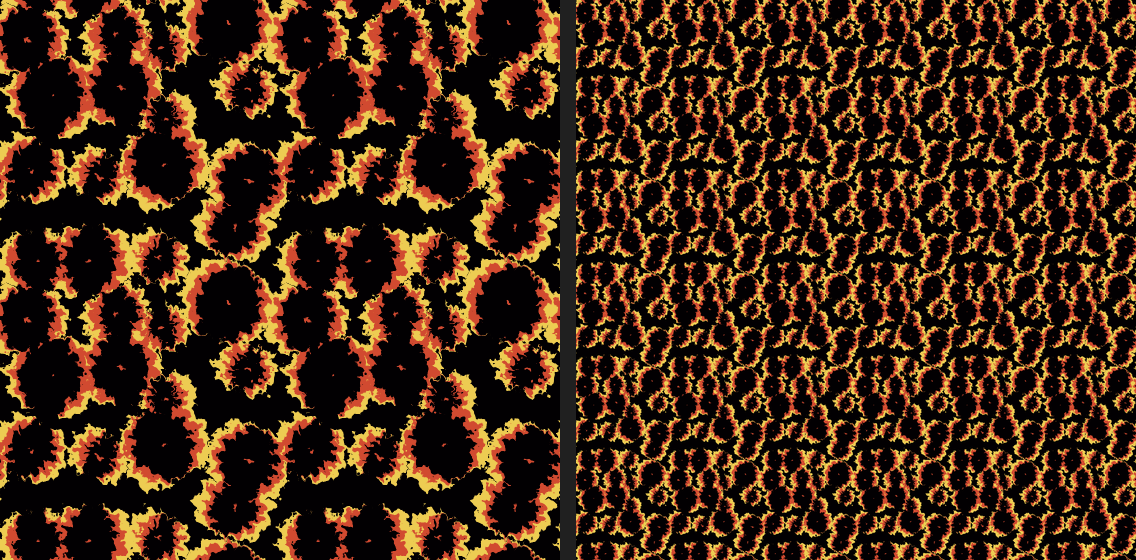
Left: one tile. Right: repeated 3 by 3.
This pattern is drawn by a Shadertoy shader. Its source:

```glsl
// Ragged two-tone rings, ember red inside and yellow outside, on near-black.
// Jittered discs are merged by signed distance in a space crumpled by wrapped
// cellular noise; each rim zigzags and breaks up toward its top and bottom.

#define TILES 2.0        // whole repeats across the canvas
#define GRID 4.0         // discs per side of one repeat
#define JITTER 0.52      // scatter of the disc centres
#define RADIUS_MIN 0.38  // disc radii, in grid cells
#define RADIUS_MAX 0.72
#define BAND 0.235       // widest rim
#define TEETH 13.0       // zigzags around a rim
#define TOOTH_SIZE 0.10
#define CRUMPLE 0.10     // raggedness of all outlines
#define BREAKUP 0.65     // unevenness of the rim width
#define DOT 0.030        // radius of the centre dot

const vec3 INK = vec3(0.008, 0.0, 0.008);
const vec3 YELLOW = vec3(0.93, 0.80, 0.32);
const vec3 RED = vec3(0.82, 0.29, 0.19);
const float TAU = 6.28318;

vec2 hash2(vec2 p) {
    vec3 q = fract(vec3(p.xyx) * vec3(0.1031, 0.1030, 0.0973));
    q += dot(q, q.yzx + 33.33);
    return fract((q.xx + q.yz) * q.zy);
}

// Index of a cell, wrapped to the given whole period.
vec2 wrapCell(vec2 id, float period) {
    return floor(mod(id + 0.5, period));
}

// Centred distance to the nearest scattered point; freq is whole, so it tiles.
float cellular(vec2 p, float freq) {
    p *= freq;
    vec2 base = floor(p);
    float nearest = 4.0;
    for (int j = -1; j <= 1; j++)
    for (int i = -1; i <= 1; i++) {
        vec2 id = base + vec2(i, j);
        vec2 d = id + hash2(wrapCell(id, GRID * freq) + 17.0 * freq) - p;
        nearest = min(nearest, dot(d, d));
    }
    return sqrt(nearest) - 0.47;
}

vec3 rings(vec2 p, float pixel) {
    // Crumple the plane so that outlines and cuts are all ragged.
    float coarse = cellular(p, 6.0);
    float medium = cellular(p, 9.0);
    float fine = cellular(p, 19.0);
    float patches = cellular(p, 2.0);
    p += CRUMPLE * vec2(coarse + 0.5 * fine, medium - 0.5 * fine);

    // Find the disc that this point lies deepest in.
    vec2 base = floor(p), toPoint = vec2(1.0), traits = vec2(0.0);
    float depth = -9.0;
    for (int j = -1; j <= 1; j++)
    for (int i = -1; i <= 1; i++) {
        vec2 id = base + vec2(i, j);
        vec2 key = wrapCell(id, GRID);
        vec2 centre = id + 0.5 + JITTER * (hash2(key + 5.0) - 0.5);
        vec2 rnd = hash2(key + 71.0);
        float inside = mix(RADIUS_MIN, RADIUS_MAX, rnd.x) - length(p - centre);
        if (inside > depth) {
            depth = inside;
            toPoint = p - centre;
            traits = rnd;
        }
    }

    // Zigzag around the rim, measured from its middle line.
    float angle = atan(toPoint.y, toPoint.x);
    float tooth = abs(fract(angle / TAU * TEETH + traits.y) - 0.5) - 0.25;
    float rim = depth - 0.5 * BAND + 2.0 * TOOTH_SIZE * tooth;

    // Half width: full at the sides, in flecks at the top and bottom.
    float side = abs(cos(angle + 1.1 * (traits.y - 0.5)));
    float lean = 0.15 * cos(angle - TAU * fract(7.0 * traits.x));
    float fullness = smoothstep(0.1, 0.85, side) + lean
                   + BREAKUP * (patches + 0.5 * medium + 0.35 * fine);
    float halfWidth = 0.5 * BAND * min(fullness, 1.1);

    // Layer the colours from the middle outward.
    float soft = 0.5 * pixel;
    vec3 col = mix(RED, INK, smoothstep(-soft, soft, rim - halfWidth));
    col = mix(YELLOW, col, smoothstep(-soft, soft, rim + 0.12 * CRUMPLE * coarse));
    col = mix(INK, col, smoothstep(-soft, soft, rim + halfWidth));
    float dotEdge = length(toPoint * vec2(0.85, 1.15)) - DOT;
    return mix(RED, col, smoothstep(-soft, soft, dotEdge));
}

void mainImage(out vec4 fragColor, in vec2 fragCoord) {
    float cells = TILES * GRID;
    float pixel = cells / iResolution.y;
    vec3 sum = vec3(0.0);
    // Four samples per pixel smooth the cuts between discs.
    for (int k = 0; k < 4; k++) {
        vec2 shift = vec2(k % 2, k / 2) * 0.5 - 0.25;
        sum += rings((fragCoord + shift) / iResolution.xy * cells, pixel);
    }
    fragColor = vec4(sum * 0.25, 1.0);
}
```
